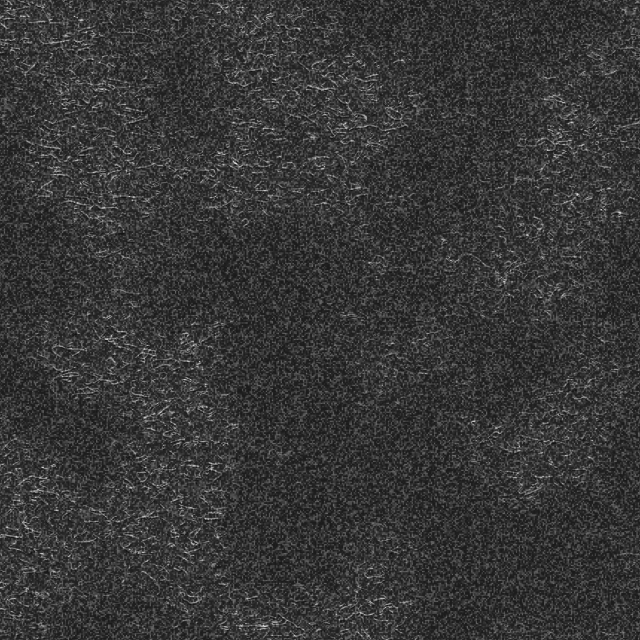
A Shadertoy shader for this texture:

```glsl
const vec3 BASE_COLOR = vec3(0.104);
const float GRAIN_SCALE = 430.0;
const float GRAIN_GAIN = 0.29;
const float PATCH_SCALE = 7.0;
const float PATCH_LIFT = 0.026;
const float CREASE_SCALE = 46.0;
const float FINE_CREASE_SCALE = 88.0;
const float CREASE_WIDTH = 0.0013;
const float CREASE_GAIN = 0.34;
const float SHADOW_GAIN = 0.07;
const vec2 CREASE_STRETCH = vec2(0.8, 1.15);

// Integer hash mapped to 0..1
float hash(ivec2 cell) {
    uint h = uint(cell.x) * 1597334677u ^ uint(cell.y) * 3812015801u;
    h = (h ^ (h >> 16)) * 2246822519u;
    h = (h ^ (h >> 13)) * 3266489917u;
    h ^= h >> 16;
    return float(h >> 8) / 16777216.0;
}

float valueNoise(vec2 p) {
    ivec2 cell = ivec2(floor(p));
    vec2 f = fract(p);
    f = f * f * (3.0 - 2.0 * f);
    float low = mix(hash(cell), hash(cell + ivec2(1, 0)), f.x);
    float high = mix(hash(cell + ivec2(0, 1)), hash(cell + ivec2(1, 1)), f.x);
    return mix(low, high, f.y);
}

float fbm(vec2 p) {
    float sum = 0.0;
    float weight = 0.5;
    for (int i = 0; i < 4; i++) {
        sum += weight * valueNoise(p);
        p = mat2(1.6, 1.2, -1.2, 1.6) * p + 17.3;
        weight *= 0.5;
    }
    return sum / 0.9375;
}

// Warped height field whose mid level traces the creases
float creaseField(vec2 uv, float scale) {
    vec2 p = uv * scale * CREASE_STRETCH + scale;
    vec2 warp = vec2(valueNoise(p * 0.7 + 31.0), valueNoise(p * 0.7 + 73.0));
    p += 1.6 * (warp - 0.5);
    return 0.72 * valueNoise(p) + 0.28 * valueNoise(p * 2.1 + 9.0) - 0.5;
}

// Broken creases lit from above: x is highlight, y is shadow
vec2 creases(vec2 uv, float scale) {
    const float STEP = 0.0007;
    float height = creaseField(uv, scale);
    vec2 slope = vec2(creaseField(uv + vec2(STEP, 0.0), scale),
                      creaseField(uv + vec2(0.0, STEP), scale)) - height;
    slope /= STEP;
    float steepness = max(length(slope), 0.15 * scale);
    float dist = height / steepness / CREASE_WIDTH;
    float facing = slope.y / steepness;

    float gaps = smoothstep(0.40, 0.65, valueNoise(uv * scale * 1.5 + 211.0));
    float light = exp(-dist * dist) * mix(0.25, 1.0, abs(facing));
    float below = dist * sign(facing) + 2.0;
    float shadow = exp(-below * below) * abs(facing);
    return gaps * vec2(light, shadow);
}

void mainImage(out vec4 fragColor, in vec2 fragCoord) {
    vec2 uv = fragCoord / min(iResolution.x, iResolution.y);

    // Cloudy patches where the surface is worn
    float wear = smoothstep(0.36, 0.66, fbm(uv * PATCH_SCALE + 5.0));

    // Fine grain, skewed towards dark
    float grain = valueNoise(uv * GRAIN_SCALE);
    float tone = GRAIN_GAIN * grain * grain + PATCH_LIFT * wear;

    // Raised creases, gathered in the worn patches
    vec2 relief = creases(uv, CREASE_SCALE) + creases(uv + 3.7, FINE_CREASE_SCALE);
    relief *= mix(0.08, 1.0, wear);
    tone += CREASE_GAIN * min(relief.x, 1.2) * mix(0.6, 1.2, grain);
    tone -= SHADOW_GAIN * min(relief.y, 1.0);

    fragColor = vec4(clamp(BASE_COLOR + tone, 0.0, 1.0), 1.0);
}
```
